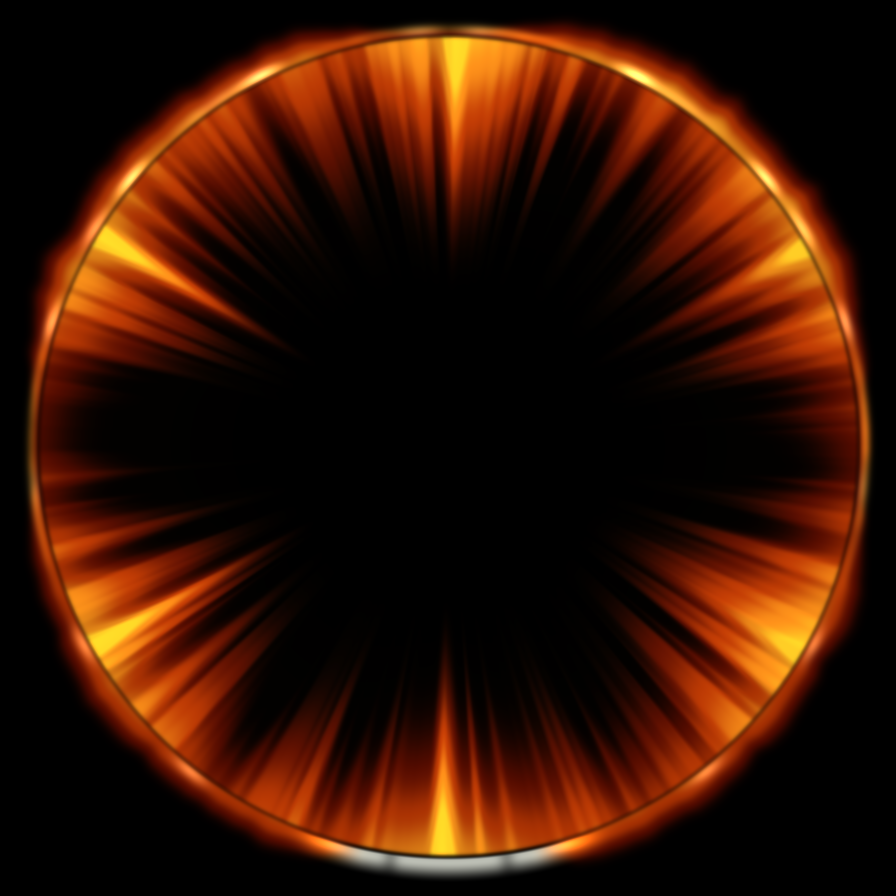
This background is drawn by a three.js fragment shader. Its source:

```glsl
// A burning ring on black: six fans of streaked fire reach inward from its edge,
// while a ragged corona glows outside. Polar coordinates and periodic angular
// noise drive a heat value, which a fire ramp turns into colour.
varying vec2 vUv;

const float PI = 3.14159265;
const vec2 CENTER = vec2(0.5007, 0.502);
const float RADIUS = 0.4575;
const float RAY_SHIFT = 0.014;

const vec3 EMBER = vec3(0.32, 0.04, 0.0);
const vec3 ORANGE = vec3(0.65, 0.19, 0.01);
const vec3 AMBER = vec3(0.84, 0.50, 0.09);
const vec3 YELLOW = vec3(0.92, 0.76, 0.14);
const vec3 BROWN = vec3(0.26, 0.11, 0.02);
const vec3 OLIVE = vec3(0.50, 0.34, 0.08);
const vec3 WHITE_HOT = vec3(0.9, 0.80, 0.55);
const vec3 SILVER = vec3(0.74, 0.75, 0.71);

float hash(float n) {
  return fract(sin(n * 12.9898) * 43758.547);
}

float bell(float x, float width) {
  return exp(-x * x / (width * width));
}

// Smooth noise that closes on itself around the circle
float ringNoise(float angle, float cells, float seed) {
  float x = (angle / (2.0 * PI) + 0.5) * cells;
  float i = floor(x);
  float f = smoothstep(0.0, 1.0, x - i);
  return mix(hash(mod(i, cells) + seed), hash(mod(i + 1.0, cells) + seed), f);
}

// Layered angular noise, from broad tongues to fine hairs
float streaks(float angle, float cells, float seed) {
  float sum = 0.0;
  float weight = 0.5;
  for (int i = 0; i < 3; i++) {
    sum += weight * ringNoise(angle, cells, seed);
    cells *= 2.0;
    seed += 37.0;
    weight *= 0.65;
  }
  return sum;
}

// Distance to the nearest repeat of a point on a line
float repeatDistance(float x, float spacing) {
  return abs(mod(x + 0.5 * spacing, spacing) - 0.5 * spacing);
}

vec3 fire(float heat) {
  vec3 c = mix(vec3(0.0), EMBER, smoothstep(0.02, 0.30, heat));
  c = mix(c, ORANGE, smoothstep(0.24, 0.56, heat));
  c = mix(c, AMBER, smoothstep(0.52, 0.88, heat));
  return mix(c, YELLOW, smoothstep(0.85, 1.2, heat));
}

// Streaks that run from the ring towards the centre
vec3 innerFire(float angle, float radius) {
  float depth = max(1.0 - radius, 0.0);
  float fromRay = repeatDistance(angle - RAY_SHIFT, PI / 3.0);
  float fan = bell(fromRay, 0.23);
  float core = bell(fromRay, 0.026);
  float streak = smoothstep(0.12, 0.88, streaks(angle, 80.0, 5.0));
  float side = bell(abs(angle) - 0.5 * PI, 0.25);
  float reach = 0.10 + 0.15 * streak + 0.06 * fan;
  float body = 0.32 + 0.34 * streak + 0.42 * fan - 0.10 * side;
  float heat = body * exp(-pow(depth / reach, 1.35));
  heat += 0.62 * core * exp(-depth / 0.30);

  float hairs = 0.15 + smoothstep(0.35, 0.85, streak) + 0.6 * core;
  vec3 haze = BROWN * hairs * exp(-depth * 2.2) * (0.45 + 0.45 * fan);
  return (fire(heat) + 0.7 * haze) * smoothstep(0.36, 0.72, radius);
}

// Corona, bright beads and thin pale rim beyond the ring
vec3 outerGlow(float angle, float height) {
  float fromTop = abs(angle);
  float e = max(height, 0.0);
  float diagonal = smoothstep(0.15, 0.80, abs(sin(2.0 * angle)));
  float upper = smoothstep(2.0, 0.9, fromTop);
  float ragged = streaks(angle, 36.0, 91.0);
  float width = mix(0.011, mix(0.026, 0.030, upper), diagonal);
  width *= 0.75 + 0.5 * ragged;
  float strength = mix(0.26, mix(0.58, 0.80, upper), diagonal);
  vec3 glow = fire(strength * (0.7 + 0.6 * ragged) * bell(e, width));

  // Beads repeat along both halves and cool towards the bottom
  float bead = bell(repeatDistance(fromTop - 0.47, 0.40), 0.045);
  bead *= mix(0.40, 0.75, upper) * (0.35 + 0.65 * diagonal);
  bead += 0.5 * bell(fromTop - 1.02, 0.05) + 0.25 * bell(fromTop - 0.58, 0.12);
  glow += WHITE_HOT * bead * bell(e - 0.006, 0.007);

  float rim = (1.0 - diagonal) * (0.2 + 0.9 * ragged);
  return glow + OLIVE * rim * bell(e - 0.008, 0.006);
}

// Silver crescent under the ring, laid over the corona with amber tips
vec3 addCrescent(vec3 under, float angle, float height) {
  float fromBottom = PI - abs(angle);
  float span = 1.0 - smoothstep(0.20, 0.31, fromBottom);
  float notch = 1.0 - 0.3 * bell(fromBottom - 0.14, 0.02);
  float band = smoothstep(0.0, 0.005, height);
  band *= 1.0 - smoothstep(0.007, 0.030, height);
  vec3 tips = AMBER * bell(fromBottom - 0.30, 0.06) * 0.6;
  return mix(under, SILVER * notch * band, span) + tips * band;
}

void main() {
  vec2 p = vUv - CENTER;
  float radius = length(p);
  float angle = atan(p.x, p.y);
  float height = radius - RADIUS;

  vec3 inside = innerFire(angle, radius / RADIUS);
  vec3 outside = addCrescent(outerGlow(angle, height), angle, height);
  vec3 color = mix(inside, outside, smoothstep(-0.003, 0.003, height));

  // Soft dark seam on the ring itself
  color *= 1.0 - 0.36 * bell(height, 0.003);
  gl_FragColor = vec4(min(color, 1.0), 1.0);
}
```
